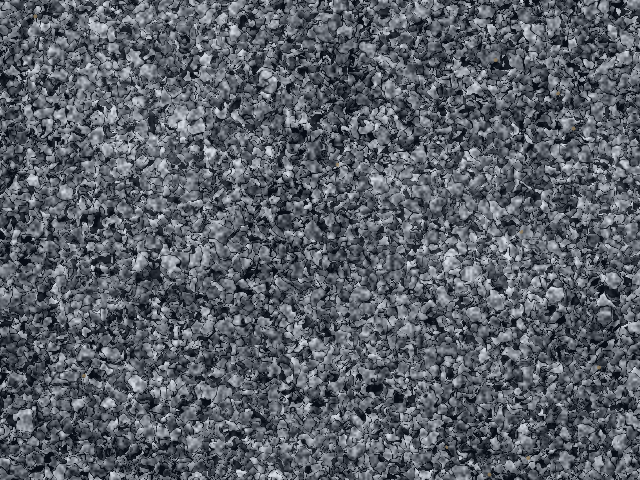
This texture is drawn by a Shadertoy shader. Its source:

```glsl
// Worn asphalt: angular blue-grey chippings packed in nearly black bitumen.
// Three sizes of ragged Voronoi stones are laid over a dark bed, each with
// its own tone, a tilted face and a shaded rim; fine grit roughens the whole.

const vec2 LIGHT_DIR = vec2(-0.5, 0.86);
const vec3 COOL_TINT = vec3(-0.018, 0.003, 0.036);
const vec3 WARM_GRAIN = vec3(0.58, 0.50, 0.36);

float hash(vec2 p) {
    vec3 q = fract(p.xyx * vec3(0.1031, 0.1030, 0.0973));
    q += dot(q, q.yzx + 33.33);
    return fract((q.x + q.y) * q.z);
}

vec2 hash2(vec2 p) {
    return vec2(hash(p), hash(p + 57.3));
}

float noise(vec2 p) {
    vec2 cell = floor(p), f = fract(p);
    f = f * f * (3.0 - 2.0 * f);
    float low = mix(hash(cell), hash(cell + vec2(1, 0)), f.x);
    float high = mix(hash(cell + vec2(0, 1)), hash(cell + vec2(1, 1)), f.x);
    return mix(low, high, f.y);
}

// Signed offset that makes outlines ragged
vec2 ragged(vec2 p, float frequency) {
    return vec2(noise(p * frequency), noise(p * frequency + 31.7)) - 0.5;
}

// Nearest stone: x = gap to its neighbour, y = random id, zw = offset from centre
vec4 nearestStone(vec2 p) {
    vec2 cell = floor(p);
    float first = 9.0, second = 9.0, id = 0.0;
    vec2 offset = vec2(0);
    for (int j = -1; j <= 1; j++)
    for (int i = -1; i <= 1; i++) {
        vec2 site = cell + vec2(i, j);
        vec2 d = p - site - 0.08 - 0.84 * hash2(site);
        float angle = 6.2832 * hash(site + 11.9);
        vec2 axis = vec2(cos(angle), sin(angle));
        float along = dot(d, axis);
        float across = dot(d, vec2(-axis.y, axis.x));
        float dist = length(vec2(along * 0.85, across * 1.15));
        if (dist < first) {
            second = first;
            first = dist;
            id = hash(site + 23.1);
            offset = d;
        } else {
            second = min(second, dist);
        }
    }
    return vec4(second - first, id, offset);
}

// Lays one size of stone over the tone below it
float addStones(float below, vec2 p, float frequency, float share, vec2 tones, float seed) {
    vec4 stone = nearestStone(p * frequency + seed);
    float present = step(stone.y, share);
    float body = smoothstep(0.02, 0.16, stone.x);
    float tone = mix(tones.x, tones.y, stone.y / share);
    tone += 0.16 * dot(stone.zw, LIGHT_DIR);
    float shaded = below * (1.0 - 0.55 * present * (1.0 - body));
    return mix(shaded, tone, present * body);
}

// Coverage of the few tiny sandy grains
float sandyGrains(vec2 p, float frequency, float share) {
    vec4 grain = nearestStone(p * frequency + 400.0);
    return step(grain.y, share) * (1.0 - smoothstep(0.22, 0.4, length(grain.zw)));
}

void mainImage(out vec4 fragColor, in vec2 fragCoord) {
    vec2 uv = fragCoord / iResolution.y;
    vec2 p = uv + 0.018 * ragged(uv, 48.0) + 0.009 * ragged(uv + 5.0, 125.0);

    // Bitumen bed and stones from small to large
    float tone = 0.05 + 0.12 * noise(uv * 90.0);
    tone = addStones(tone, p, 98.0, 0.80, vec2(0.25, 0.58), 13.0);
    tone = addStones(tone, p, 57.0, 0.58, vec2(0.30, 0.62), 151.0);
    tone = addStones(tone, p, 36.0, 0.22, vec2(0.40, 0.62), 277.0);

    // Grit on the faces, and slow drift of brightness
    float grit = 0.6 * noise(uv * 115.0 + 71.0) + 0.4 * noise(uv * 215.0 + 19.0) - 0.5;
    tone += grit * mix(0.25, 0.68, smoothstep(0.05, 0.45, tone));
    tone += 0.09 * (noise(uv * 3.5 + 8.0) - 0.5) + 0.07 * (noise(uv * 11.0) - 0.5);
    tone = clamp(tone, 0.045, 0.85);

    vec3 color = tone + COOL_TINT;
    color = mix(color, WARM_GRAIN, 0.8 * sandyGrains(uv, 75.0, 0.001));
    fragColor = vec4(color, 1.0);
}
```
